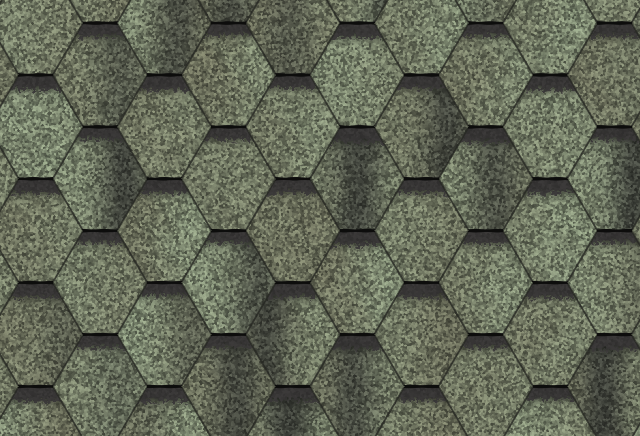
A WebGL 1 fragment shader for this pattern:

```glsl
precision highp float;
// Hexagonal roof shingles: a staggered lattice of flat-topped hexagons, each with
// a dark ragged tab under its top edge, thin side seams and soft tonal bands.
// Mineral granules come from smoothed cellular noise; lengths are in tile pitches.

uniform vec2 u_resolution;

#define TILES_ACROSS 4.977
#define ROW_PITCH 0.8075
#define ORIGIN vec2(0.278, -0.0185)
#define HALF_TOP 0.132
#define TAB_DEPTH 0.108
#define TOP_LINE 0.011
#define SIDE_LINE 0.006
#define GRAINS 60.0
#define GRAIN_CONTRAST 0.78
#define DARK_SHARE 0.32

const vec3 OLIVE = vec3(0.405, 0.415, 0.340);
const vec3 MINT = vec3(0.475, 0.520, 0.428);
const vec3 CHARCOAL = vec3(0.235, 0.245, 0.220);
const vec3 TAB = vec3(0.212, 0.206, 0.204);
const vec3 SEAM = vec3(0.150, 0.155, 0.135);
const vec3 SHADOW = vec3(0.050, 0.050, 0.048);

float hash(vec2 p) {
  vec3 q = fract(p.xyx * vec3(0.1031, 0.1030, 0.0973));
  q += dot(q, q.yzx + 33.33);
  return fract((q.x + q.y) * q.z);
}

// Each granule has a random brightness, blended softly into its neighbours.
float granules(vec2 p) {
  vec2 cell = floor(p);
  float sum = 0.0;
  float total = 0.0;
  for (int j = -1; j <= 1; j++) {
    for (int i = -1; i <= 1; i++) {
      vec2 c = cell + vec2(float(i), float(j));
      vec2 seed = c + vec2(hash(c + 11.7), hash(c + 47.3));
      vec2 d = p - seed;
      float weight = exp(-8.0 * dot(d, d));
      sum += weight * hash(c + 83.1);
      total += weight;
    }
  }
  return sum / max(total, 1e-5);
}

float mottle(vec2 p) {
  return (sin(p.x * 9.0 + 2.0 * sin(p.y * 5.0))
        + sin(p.y * 13.0 + 1.7 * sin(p.x * 11.0))
        + sin((p.x + p.y) * 23.0)) / 3.0;
}

// Distance to the slanted sides, positive inside the hexagon.
float sideDistance(vec2 p) {
  vec2 halfSize = vec2(0.5 - HALF_TOP, 0.5 * ROW_PITCH);
  vec2 normal = normalize(vec2(halfSize.y, halfSize.x - HALF_TOP));
  return dot(normal, vec2(halfSize.x, 0.0) - abs(p));
}

float line(float d, float halfWidth, float pixel) {
  return 1.0 - smoothstep(halfWidth - 0.5 * pixel, halfWidth + 0.7 * pixel, d);
}

// Granule coating: a left-to-right blend of tones, with a dark band on some tiles.
vec3 coating(vec2 p, vec2 local, vec2 id) {
  float blotch = mottle(p);
  float blend = smoothstep(-0.28, 0.28, local.x + 0.05 * blotch);
  float tone = mix(hash(id + 3.1), hash(id + 17.9), blend);
  vec3 color = mix(OLIVE, MINT, clamp(tone + 0.12 * blotch, 0.0, 1.0));

  float dark = smoothstep(1.0 - DARK_SHARE, 1.0, hash(id + 59.3));
  float center = 0.6 * (hash(id + 29.7) - 0.5);
  float offset = (local.x - center + 0.03 * blotch) / 0.19;
  return mix(color, CHARCOAL, 0.95 * sqrt(dark) * exp(-offset * offset));
}

void main() {
  float pixel = TILES_ACROSS / u_resolution.x;
  vec2 p = gl_FragCoord.xy * pixel;
  vec2 pitch = vec2(1.0, ROW_PITCH);

  // Choose between the two interleaved lattices of tile centers.
  vec2 q = (p - ORIGIN) / pitch;
  vec2 center = floor(q + 0.5);
  if (sideDistance((q - center) * pitch) < 0.0) center = floor(q) + 0.5;
  vec2 local = (q - center) * pitch;
  vec2 id = 2.0 * center + 40.0;

  float side = abs(sideDistance(local));
  float grain = granules(p * GRAINS + 70.0) - 0.5;
  vec3 color = coating(p, local, id) * (1.0 + GRAIN_CONTRAST * grain);
  color *= 1.0 - 0.13 * exp(-side / 0.016);

  // Exposed tab with a worn, grainy lower edge and a faint shade below it.
  float depth = 0.5 * ROW_PITCH - local.y;
  float tabEdge = TAB_DEPTH + 0.025 * (hash(id + 71.9) - 0.5)
                + 0.065 * grain + 0.006 * sin(local.x * 60.0 + id.x);
  color *= 1.0 - 0.10 * (1.0 - smoothstep(tabEdge, tabEdge + 0.07, depth));
  float tab = 1.0 - smoothstep(tabEdge - 0.012, tabEdge + 0.012, depth);
  color = mix(color, TAB * (1.0 + 0.25 * grain), tab);

  // Thin slanted seams and the heavier shadow along each horizontal edge.
  color = mix(color, SEAM, 0.78 * line(side, SIDE_LINE, pixel));
  float wobble = 0.002 * sin(p.x * 37.0 + 3.0 * sin(p.y * 5.0));
  vec2 toEdge = vec2(max(abs(local.x) - HALF_TOP, 0.0),
                     0.5 * ROW_PITCH - abs(local.y));
  color = mix(color, SHADOW, line(length(toEdge), TOP_LINE + wobble, pixel));

  gl_FragColor = vec4(color, 1.0);
}
```
